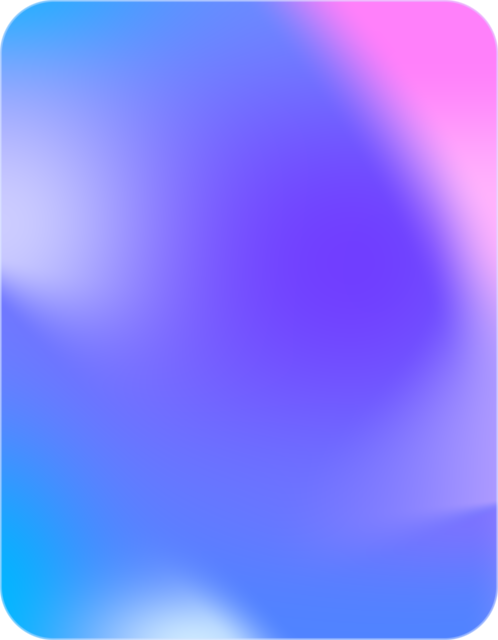
Reproduce this background procedurally as a Shadertoy shader.

```glsl
// A rounded card filled with a soft mesh gradient in blue, violet and pink.
// Broad elliptical glows are blended over a vertical base; three of them are
// cut by slanted or curved soft edges, then the card outline is masked.

// Bell-shaped falloff around a centre, with separate radii per axis
float glow(vec2 p, vec2 centre, vec2 radius) {
    vec2 d = (p - centre) / radius;
    return exp(-dot(d, d));
}

float roundedBox(vec2 p, vec2 halfSize, float radius) {
    vec2 d = abs(p) - halfSize + radius;
    return length(max(d, 0.0)) + min(max(d.x, d.y), 0.0) - radius;
}

vec3 meshGradient(vec2 p) {
    const vec3 cyan = vec3(0.0, 0.71, 1.0);
    const vec3 violet = vec3(0.44, 0.24, 1.0);
    const vec3 lavender = vec3(0.69, 0.61, 1.0);

    // Blue base and cyan corners
    vec3 colour = mix(vec3(0.31, 0.52, 1.0), vec3(0.45, 0.50, 1.0), smoothstep(0.0, 0.45, p.y));
    colour = mix(colour, vec3(0.44, 0.57, 1.0), smoothstep(0.6, 1.0, p.y));
    colour = mix(colour, cyan, glow(p, vec2(-0.02, 0.05), vec2(0.20, 0.25)));
    colour = mix(colour, cyan, 0.85 * glow(p, vec2(-0.02, 1.02), vec2(0.33, 0.13)));

    // Violet heart, wider towards the left
    float spread = p.x < 0.70 ? 0.50 : 0.40;
    colour = mix(colour, violet, glow(p, vec2(0.70, 0.59), vec2(spread, 0.29)));

    // Pale glow on the left with a falling lower edge
    float leftEdge = p.y - 0.56 + 0.5 * p.x;
    float leftSoft = 0.04 + 0.35 * p.x;
    float leftGlow = glow(p, vec2(0.0, 0.65), vec2(0.29, 0.23));
    leftGlow *= smoothstep(-leftSoft, leftSoft, leftEdge);
    colour = mix(colour, vec3(0.80, 0.80, 1.0), leftGlow);

    // Lavender on the right, resting on a rising crease
    float fromRight = 1.0 - p.x;
    float crease = p.y - 0.21 + 0.20 * fromRight;
    float creaseSoft = 0.010 + 0.14 * fromRight;
    float rightGlow = smoothstep(mix(0.53, 0.86, smoothstep(0.15, 0.55, p.y)), 1.06, p.x);
    rightGlow *= smoothstep(-creaseSoft, creaseSoft, crease);
    colour = mix(colour, lavender, rightGlow);
    float underCrease = glow(p, vec2(1.0, 0.20), vec2(0.40, 0.10)) * (1.0 - rightGlow);
    colour = mix(colour, vec3(0.51, 0.44, 1.0), 0.8 * underCrease);

    // Pink corner beyond a curved boundary, turning lavender lower down
    float drop = 1.0 - p.y;
    float beyond = p.x - (0.62 + 1.12 * drop - 0.68 * drop * drop);
    vec3 pink = mix(lavender, vec3(1.0, 0.70, 0.99), smoothstep(0.38, 0.62, p.y));
    pink = mix(pink, vec3(1.0, 0.50, 0.98), smoothstep(0.68, 0.92, p.y));
    colour = mix(colour, pink, smoothstep(-0.14, 0.09, beyond));

    // Icy glow at the bottom, cut off on its right
    float icy = glow(p, vec2(0.39, -0.01), vec2(0.21, 0.09));
    icy *= 1.0 - smoothstep(-0.10, 0.06, p.x - 0.55 + 1.2 * p.y);
    return mix(colour, vec3(0.80, 0.91, 1.0), icy);
}

void mainImage(out vec4 fragColor, in vec2 fragCoord) {
    vec3 colour = meshGradient(fragCoord / iResolution.xy);

    // Card outline, in units of the canvas width
    float pixel = 1.0 / iResolution.x;
    vec2 halfSize = 0.5 * iResolution.xy * pixel;
    float outline = roundedBox(fragCoord * pixel - halfSize, halfSize, 0.108);
    float rim = smoothstep(-0.0035 - pixel, -0.0035 + pixel, outline);
    colour = mix(colour, vec3(0.85, 0.90, 1.0), 0.5 * rim);
    colour = mix(colour, vec3(1.0), smoothstep(-pixel, pixel, outline));
    fragColor = vec4(colour, 1.0);
}
```
